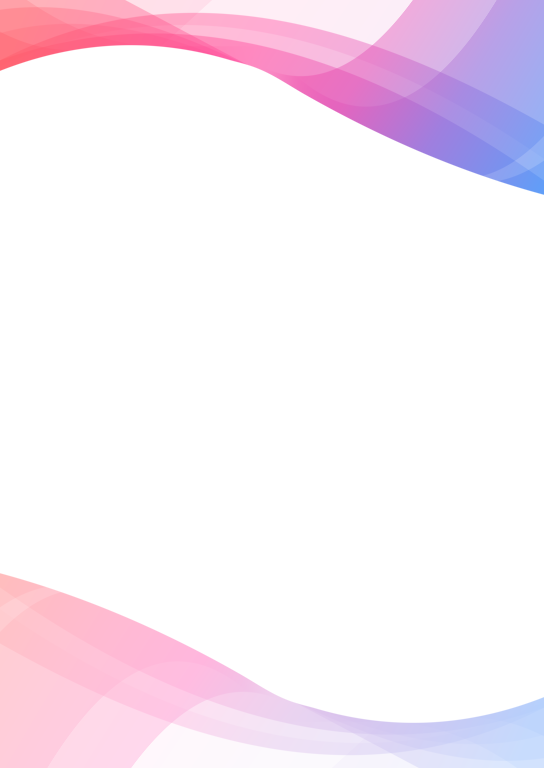
This background is drawn by a WebGL 1 fragment shader. Its source:

```glsl
precision highp float;
// Page border of translucent waves: red to blue along the top, and the same
// shape turned half round in paler tints along the bottom. Each sheet is
// everything beyond a cubic or parabolic curve; overlaps build up the ink.
uniform vec2 u_resolution;

// Soft mask of points further from the page border than a curve.
float beyond(float y, float curve) {
  float soft = 0.8 / u_resolution.x;
  return smoothstep(-soft, soft, y - curve);
}

// Cubic through four heights at x = 0, 1/3, 2/3 and 1.
float wave(float x, vec4 h) {
  float s = 3.0 * x, a = s - 1.0, b = s - 2.0, c = s - 3.0;
  return dot(h, vec4(-a * b * c / 6.0, s * b * c / 2.0,
                     -s * a * c / 2.0, s * a * b / 6.0));
}

// Parabola that is deepest at x = center.
float arc(float x, float center, float depth, float bend) {
  return depth - bend * (x - center) * (x - center);
}

// Outer edge: a shallow crest running into a long fall.
float outerEdge(float x) {
  float d = 1.0 - x;
  float crest = 0.083 + 0.82 * (x - 0.24) * (x - 0.24);
  float fall = 0.358 - 0.27 * d - 0.34 * d * d;
  return mix(crest, fall, smoothstep(0.42, 0.56, x));
}

// Ink cover of the stacked sheets; p.y is the distance from the page border.
float coverage(vec2 p) {
  float x = p.x, y = p.y;
  float leftSide = 1.0 - smoothstep(0.3, 0.5, x);
  float clear = 0.91;

  // Long sheets across the page
  clear *= 1.0 - 0.09 * beyond(0.39 - 1.1 * y, x);
  clear *= 1.0 - 0.38 * beyond(y, wave(x, vec4(0.111, 0.024, 0.077, 0.229)));
  clear *= 1.0 + 0.14 * beyond(y, wave(x, vec4(0.122, 0.046, 0.111, 0.292)));
  clear *= 1.0 - 0.40 * beyond(y, wave(x, vec4(0.111, 0.063, 0.144, 0.332)));

  // Sheets gathered at the crest
  clear *= 1.0 - 0.35 * beyond(y, 0.53 * (x - 0.23));
  clear *= 1.0 - 0.20 * leftSide * beyond(y, arc(min(x, 0.295), 0.295, 0.085, 1.41));
  float gather = 1.0 - smoothstep(0.42, 0.54, x);
  clear *= 1.0 - 0.28 * gather * beyond(y, wave(x, vec4(0.018, 0.068, 0.225, 0.358)));
  clear *= 1.0 - 0.20 * gather * beyond(y, wave(x, vec4(0.061, 0.079, 0.225, 0.358)));
  clear *= 1.0 - 0.30 * (1.0 - smoothstep(0.1, 0.2, x))
                 * beyond(y, arc(x, 0.13, 0.092, 2.0));

  // Two steep sheets over the fall
  clear *= 1.0 - 0.40 * smoothstep(0.48, 0.56, x) * beyond(y, arc(x, 0.553, 0.14, 3.3));
  clear *= 1.0 - 0.30 * smoothstep(0.53, 0.62, x) * beyond(y, arc(x, 0.673, 0.196, 3.4));

  // Pale ribbon near the far corner
  float ribbon = beyond(y, arc(x, 0.85, 0.328, 3.47))
               - beyond(y, arc(x, 0.882, 0.336, 2.93));
  clear += 0.12 * max(ribbon, 0.0) * smoothstep(0.84, 0.89, x);

  return (1.0 - clear) * (1.0 - beyond(y, outerEdge(x)));
}

// Five-stop gradient.
vec3 ramp(float t, vec3 a, vec3 b, vec3 c, vec3 d, vec3 e) {
  vec3 ink = mix(a, b, clamp(t / 0.45, 0.0, 1.0));
  ink = mix(ink, c, clamp((t - 0.45) / 0.17, 0.0, 1.0));
  ink = mix(ink, d, clamp((t - 0.62) / 0.16, 0.0, 1.0));
  return mix(ink, e, clamp((t - 0.78) / 0.22, 0.0, 1.0));
}

// Gradient position, held back towards the page border.
float inkPosition(vec2 p) {
  return p.x + 0.5 * min(p.y - outerEdge(p.x), 0.0);
}

void main() {
  vec2 uv = gl_FragCoord.xy / u_resolution.x;
  float pageHeight = u_resolution.y / u_resolution.x;
  vec2 top = vec2(uv.x, pageHeight - uv.y);
  vec2 bottom = vec2(1.0 - uv.x, uv.y);

  vec3 vivid = ramp(inkPosition(top),
    vec3(1.0, 0.35, 0.40), vec3(1.0, 0.25, 0.60), vec3(0.87, 0.28, 0.70),
    vec3(0.55, 0.40, 0.85), vec3(0.25, 0.55, 0.97));
  vec3 pale = ramp(inkPosition(bottom),
    vec3(0.50, 0.68, 0.98), vec3(0.78, 0.55, 0.85), vec3(1.0, 0.45, 0.75),
    vec3(1.0, 0.48, 0.66), vec3(1.0, 0.50, 0.50));

  vec3 color = mix(vec3(1.0), vivid, coverage(top));
  color = mix(color, pale, 0.62 * coverage(bottom));
  gl_FragColor = vec4(color, 1.0);
}
```
